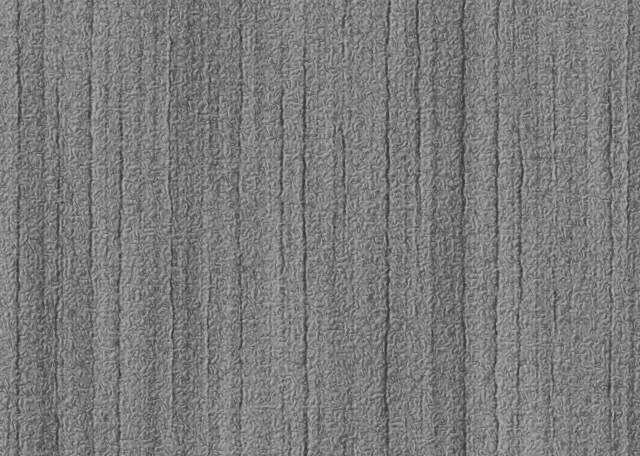
A Shadertoy shader for this texture:

```glsl
// Grey embossed sheet with a wood-like grain: a fine pebbled relief lit from
// the upper left, soft vertical tone streaks, and wavering dark cracks
// with a lit lip. Built from gradient noise; one unit is the canvas height.

const vec3  TINT           = vec3(0.998, 0.998, 1.004);
const float BASE_TONE      = 0.532;
const float PEBBLE_FREQ    = 94.0;
const float FINE_FREQ      = 175.0;
const float RELIEF_GAIN    = 0.29;
const float CREASE_DEPTH   = 0.13;
const float FINE_GAIN      = 0.11;
const vec3  STREAK_GAIN    = vec3(0.042, 0.048, 0.065);
const float BAND_DEPTH     = 0.055;
const float CRACK_SPACING  = 0.080;
const float CRACK_DEPTH    = 0.22;
const float HAIR_SPACING   = 0.036;
const float HAIR_DEPTH     = 0.09;
const vec2  LIGHT_STEP     = vec2(-0.0019, 0.0014);

// Integer hash of a lattice cell, giving two values in 0..1
vec2 hash2(vec2 cell) {
    uvec2 q = uvec2(ivec2(cell));
    q = q * 1664525u + 1013904223u;
    q.x += q.y * 1664525u;
    q.y += q.x * 1664525u;
    q ^= q >> 16u;
    q.x += q.y * 1664525u;
    q.y += q.x * 1664525u;
    q ^= q >> 16u;
    return vec2(q & 65535u) / 65535.0;
}

vec2 gradient(vec2 cell) {
    return normalize(hash2(cell) - 0.5 + 0.0001);
}

// Gradient noise, about -0.7..0.7
float noise(vec2 p) {
    vec2 i = floor(p), f = p - i;
    vec2 u = f * f * f * (f * (f * 6.0 - 15.0) + 10.0);
    vec2 e = vec2(0.0, 1.0);
    float a = dot(gradient(i), f);
    float b = dot(gradient(i + e.yx), f - e.yx);
    float c = dot(gradient(i + e.xy), f - e.xy);
    float d = dot(gradient(i + e.yy), f - e.yy);
    return mix(mix(a, b, u.x), mix(c, d, u.x), u.y);
}

// Pebble height: zero along worm-like creases, rounded between them
float pebbleHeight(vec2 p) {
    vec2 q = p * PEBBLE_FREQ * vec2(1.0, 0.85);
    q += 0.6 * vec2(noise(q * 0.55 + 31.7), noise(q * 0.55 + 77.3));
    float n = noise(q) + 0.25 * noise(q * 1.8 + 13.1);
    return sqrt(n * n + 0.0016);
}

// Light and shade of the pebbled surface, with creases broken into pieces
float pebbleTone(vec2 p) {
    float slope = pebbleHeight(p - LIGHT_STEP) - pebbleHeight(p + LIGHT_STEP);
    float crease = 1.0 - smoothstep(0.03, 0.19, pebbleHeight(p));
    crease *= smoothstep(-0.35, 0.35, noise(p * 62.0 + 151.0));
    float fine = noise(p * FINE_FREQ + 211.0);
    return RELIEF_GAIN * slope - CREASE_DEPTH * crease + FINE_GAIN * fine;
}

// Long vertical streaks at three widths, plus a few dark bands
float streakTone(vec2 p) {
    p.x += 0.006 * noise(vec2(p.x * 9.0, p.y * 7.0) + 19.0);
    float wide   = noise(p * vec2(6.0, 0.7) + 3.4);
    float medium = noise(p * vec2(24.0, 1.3) + 47.2);
    float narrow = noise(p * vec2(64.0, 2.6) + 91.6);
    float band = smoothstep(0.10, 0.42, noise(p * vec2(12.0, 0.45) + 133.3));
    return dot(STREAK_GAIN, vec3(wide, medium, narrow)) - BAND_DEPTH * band;
}

// Jagged vertical cracks, one per column, each with a shadow and a lit lip
float crackTone(vec2 p, float spacing, float seed) {
    float column = floor(p.x / spacing);
    float jag = 0.0045 * noise(p * vec2(18.0, 48.0) + seed);
    float tone = 0.0;
    for (int k = -1; k <= 1; k++) {
        float id = column + float(k);
        vec2 rnd = hash2(vec2(id, seed));
        float along = id * 7.31 + seed;
        float drift = 0.1 * spacing * noise(vec2(along, p.y * 2.2))
                    + 0.006 * noise(vec2(along + 3.7, p.y * 12.0));
        float center = (id + 0.2 + 0.6 * rnd.x) * spacing + drift + jag;
        float x = (p.x - center) * (rnd.y < 0.35 ? -1.0 : 1.0);

        float strength = smoothstep(-0.42, 0.1, noise(vec2(along + 9.4, p.y * 2.7)));
        strength *= 0.75 + 0.9 * noise(vec2(along + 5.2, p.y * 30.0));
        float width = 0.0019 + 0.0012 * rnd.y;
        float core = exp(-x * x / (width * width));
        float shadow = exp(-abs(x + 0.003) / 0.006);
        float lip = exp(-pow((x - 0.0055) / 0.0030, 2.0));
        tone += strength * (0.42 * lip - core - 0.20 * shadow);
    }
    return tone;
}

void mainImage(out vec4 fragColor, in vec2 fragCoord) {
    vec2 p = fragCoord / iResolution.y;
    float tone = BASE_TONE + pebbleTone(p) + streakTone(p);
    tone += CRACK_DEPTH * crackTone(p, CRACK_SPACING, 17.0);
    tone += HAIR_DEPTH * crackTone(p, HAIR_SPACING, 59.0);
    // Soft limits keep the darkest creases and brightest lips grey
    tone = 0.46 + 0.27 * tanh((tone - 0.46) / 0.25);
    fragColor = vec4(tone * TINT, 1.0);
}
```
